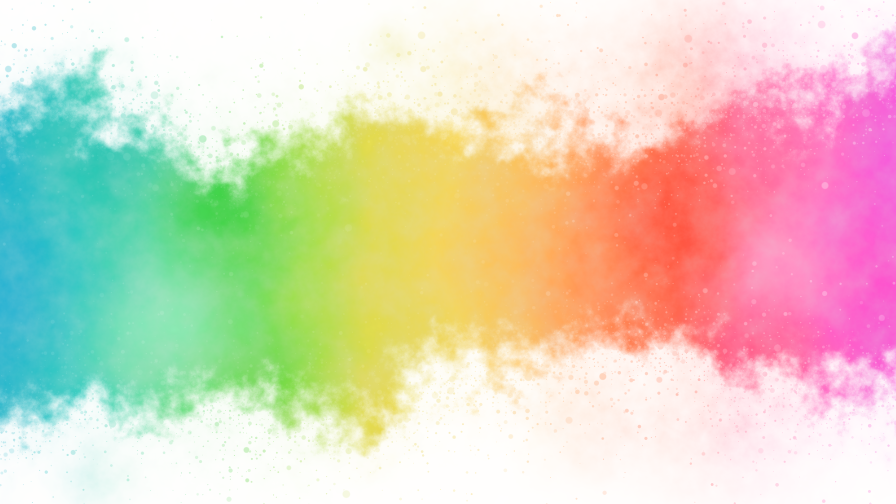
A WebGL 2 fragment shader for this background:

```glsl
#version 300 es
precision highp float;

uniform vec2 u_resolution;
out vec4 fragColor;

const vec3 PAPER = vec3(1.0, 0.998, 0.995);
const float EDGE_SOFTNESS = 0.075;
const float BILLOW = 0.13;
const float FRAY = 0.08;
const float HAZE = 0.13;
const float MOTTLE = 0.30;
const float DUST_OPACITY = 0.42;
const float SPARKLE = 0.27;

// Evenly spaced stops from left to right
const int LAST = 12;
const vec3 HUES[13] = vec3[13](
  vec3(.12, .70, .78), vec3(.20, .78, .74), vec3(.32, .83, .62),
  vec3(.33, .83, .32), vec3(.62, .86, .28), vec3(.86, .84, .30),
  vec3(.94, .82, .34), vec3(.97, .73, .36), vec3(1.0, .56, .33),
  vec3(1.0, .40, .28), vec3(1.0, .42, .58), vec3(1.0, .42, .74),
  vec3(.95, .35, .84));
// Lower and upper limits of the cloud
const vec2 LIMITS[13] = vec2[13](
  vec2(.16, .77), vec2(.20, .81), vec2(.22, .76), vec2(.19, .66),
  vec2(.18, .71), vec2(.20, .76), vec2(.23, .77), vec2(.27, .76),
  vec2(.32, .73), vec2(.31, .75), vec2(.26, .79), vec2(.23, .82),
  vec2(.25, .85));

// Pigment pools: centre, radius and their colours
const int POOLS = 9;
const vec3 POOL_SHAPE[9] = vec3[9](
  vec3(.44, .59, .10), vec3(.49, .25, .12), vec3(1.35, .55, .12),
  vec3(1.74, .40, .16), vec3(.35, .34, .14), vec3(1.55, .48, .12),
  vec3(.20, .70, .12), vec3(1.51, .29, .09), vec3(.0, .40, .12));
const vec3 POOL_COLOR[9] = vec3[9](
  vec3(.22, .80, .25), vec3(.38, .82, .22), vec3(1.0, .29, .21),
  vec3(.98, .28, .78), vec3(.60, .91, .76), vec3(1.0, .60, .77),
  vec3(.15, .75, .68), vec3(1.0, .33, .50), vec3(.15, .68, .82));

// Faint puffs outside the cloud: centre, radius, strength
const int PUFFS = 6;
const vec4 PUFF[6] = vec4[6](
  vec4(.77, .915, .04, .16), vec4(1.42, .80, .18, .32),
  vec4(.19, .06, .07, .12), vec4(1.16, .17, .10, .10),
  vec4(1.45, .18, .16, .12), vec4(.95, .80, .16, .15));

vec2 hash2(vec2 p) {
  vec3 q = fract(p.xyx * vec3(.1031, .1030, .0973));
  q += dot(q, q.yzx + 33.33);
  return fract((q.xx + q.yz) * q.zy);
}

float gradientNoise(vec2 p) {
  vec2 i = floor(p), f = fract(p);
  vec2 s = f * f * f * (f * (f * 6.0 - 15.0) + 10.0);
  vec2 o = vec2(0.0, 1.0);
  float a = dot(hash2(i) * 2.0 - 1.0, f);
  float b = dot(hash2(i + o.yx) * 2.0 - 1.0, f - o.yx);
  float c = dot(hash2(i + o) * 2.0 - 1.0, f - o);
  float d = dot(hash2(i + 1.0) * 2.0 - 1.0, f - 1.0);
  return mix(mix(a, b, s.x), mix(c, d, s.x), s.y);
}

float fbm(vec2 p) {
  float sum = 0.0, gain = 1.0;
  for (int i = 0; i < 5; i++) {
    sum += gain * gradientNoise(p);
    p = mat2(1.6, 1.2, -1.2, 1.6) * p + 17.3;
    gain *= 0.55;
  }
  return sum;
}

float stopPosition(float x) {
  return clamp(x * u_resolution.y / u_resolution.x, 0.0, 0.9999) * float(LAST);
}

// Positive inside the cloud, negative outside
float cloudDepth(vec2 p) {
  float t = stopPosition(p.x);
  int i = int(t);
  vec2 limit = mix(LIMITS[i], LIMITS[i + 1], smoothstep(0.0, 1.0, fract(t)));
  return min(p.y - limit.x, limit.y - p.y);
}

// Round grains, one per cell, thinning away from the cloud edge
float grains(vec2 p, float scale, float reach) {
  vec2 q = p * scale, cell = floor(q);
  vec2 place = hash2(cell + 41.0), kind = hash2(cell + 97.0);
  float chance = 0.6 * exp(-abs(cloudDepth((cell + 0.5) / scale)) / reach);
  float radius = mix(0.08, 0.27, kind.y * kind.y);
  float dist = length(fract(q) - mix(vec2(0.32), vec2(0.68), place));
  float blur = 0.04 + scale / u_resolution.y;
  float disc = 1.0 - smoothstep(radius - 0.5 * blur, radius + 0.5 * blur, dist);
  return disc * step(kind.x, chance) * mix(0.4, 1.0, place.x);
}

void main() {
  vec2 p = gl_FragCoord.xy / u_resolution.y;
  float billow = fbm(p * 5.0), fray = fbm(p * 24.0 + 9.0);
  vec2 warped = p + 0.05 * vec2(billow, fbm(p * 5.0 + 31.0));

  // Pigment: rainbow ramp with pools bleeding into it
  float t = stopPosition(warped.x);
  int i = int(t);
  vec3 pigment = mix(HUES[i], HUES[i + 1], fract(t));
  for (int k = 0; k < POOLS; k++) {
    vec2 r = (warped - POOL_SHAPE[k].xy) / POOL_SHAPE[k].z;
    pigment = mix(pigment, POOL_COLOR[k], 0.75 * exp(-dot(r, r)));
  }

  // Cloud body and surrounding haze
  float depth = cloudDepth(p);
  float ragged = depth + BILLOW * billow + FRAY * fray;
  float body = smoothstep(-EDGE_SOFTNESS, EDGE_SOFTNESS, ragged);
  float haze = HAZE * exp(min(ragged, 0.0) * 16.0);
  for (int k = 0; k < PUFFS; k++) {
    vec2 r = (warped - PUFF[k].xy) / PUFF[k].z;
    haze += PUFF[k].w * exp(-dot(r, r)) * (1.0 + 0.6 * fray);
  }
  float mottle = 0.5 * fbm(p * 13.0 + 53.0) + 0.4 * fray;
  float cover = max(body * clamp(0.9 + MOTTLE * mottle, 0.0, 1.0), haze);

  // Dust outside, pale sparkles inside
  float dust = 0.0;
  for (int k = 0; k < 4; k++) {
    float scale = 34.0 * pow(1.5, float(k));
    dust = max(dust, grains(p + float(k) * 0.0037, scale, 0.065));
  }
  cover = mix(cover, max(cover, 0.8), DUST_OPACITY * dust * (1.0 - body));
  float warmSide = smoothstep(1.0, 1.3, p.x);
  cover -= SPARKLE * dust * body * mix(0.4, 1.0, warmSide);

  vec3 color = mix(PAPER, pigment * (1.0 + 0.06 * mottle), clamp(cover, 0.0, 1.0));
  fragColor = vec4(clamp(color, 0.0, 1.0), 1.0);
}
```
